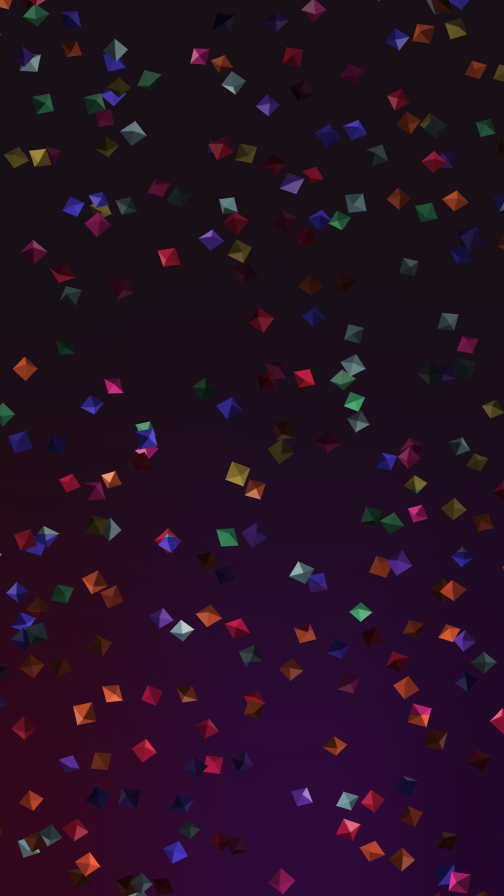
Write a WebGL 2 fragment shader that draws this background.

```glsl
#version 300 es
precision highp float;

#define CELL 0.1
#define LAYERS 2
#define DENSITY 0.62
#define CLUMPING 0.6
#define GEM_RADIUS 0.0255
#define TILT 1.3
#define DIMMEST 0.2
#define FACET_DARK 0.3
#define FACET_LIGHT 1.2
#define SPARKLE 0.55

uniform vec2 u_resolution;
out vec4 fragColor;

// Integer hash giving three values in 0..1
vec3 hash3(vec2 cell, float seed) {
    uvec3 v = uvec3(ivec3(cell, seed) + 4096) * 1664525u + 1013904223u;
    v.x += v.y * v.z; v.y += v.z * v.x; v.z += v.x * v.y;
    v ^= v >> 16u;
    v.x += v.y * v.z; v.y += v.z * v.x; v.z += v.x * v.y;
    return vec3(v >> 8u) / 16777216.0;
}

float gradientDot(vec2 corner, vec2 p) {
    float angle = 6.2832 * hash3(corner, 91.0).x;
    return dot(vec2(cos(angle), sin(angle)), p - corner);
}

float gradientNoise(vec2 p) {
    vec2 i = floor(p), f = p - i;
    vec2 u = f * f * f * (f * (f * 6.0 - 15.0) + 10.0);
    vec2 e = vec2(1.0, 0.0);
    return mix(mix(gradientDot(i, p), gradientDot(i + e, p), u.x),
               mix(gradientDot(i + e.yx, p), gradientDot(i + e.xx, p), u.x), u.y);
}

// Near-black top, falling into maroon on the left and purple below
vec3 backdrop(vec2 uv) {
    vec3 night = vec3(0.095, 0.06, 0.09);
    vec3 maroon = vec3(0.20, 0.03, 0.11);
    vec3 purple = vec3(0.18, 0.04, 0.22);
    vec3 glow = mix(maroon, purple, smoothstep(0.0, 0.55, uv.x));
    glow *= 1.0 - 0.25 * smoothstep(0.65, 1.0, uv.x);
    float depth = 1.0 - smoothstep(0.05, 0.75, uv.y + 0.06 * gradientNoise(uv * 2.5));
    return mix(night, glow, depth);
}

// Warm to cool list; a window of eight slides along it with height
vec3 gemColor(float pick, float height) {
    vec3 colors[10] = vec3[10](
        vec3(0.95, 0.12, 0.36), vec3(0.95, 0.34, 0.22), vec3(0.80, 0.12, 0.26),
        vec3(0.90, 0.36, 0.20), vec3(0.82, 0.16, 0.52), vec3(0.46, 0.24, 0.78),
        vec3(0.30, 0.24, 0.85), vec3(0.48, 0.62, 0.66), vec3(0.28, 0.66, 0.44),
        vec3(0.74, 0.62, 0.26));
    return colors[int(7.99 * pick + 2.0 * smoothstep(0.15, 0.5, height))];
}

// Four-sided pyramid seen from its tip: rgb is the shaded colour, a the coverage
vec4 gem(vec2 p, vec2 cell, float seed, float height, float pixel) {
    vec3 shape = hash3(cell, seed + 1.0);
    vec3 look = hash3(cell, seed + 2.0);
    vec3 lean = hash3(cell, seed + 3.0);
    float radius = GEM_RADIUS * mix(0.88, 1.08, shape.x);
    float angle = (shape.y - 0.5) * TILT;
    float squash = mix(0.78, 1.0, shape.z);
    mat2 turn = mat2(cos(angle), sin(angle), -sin(angle), cos(angle));
    vec2 tip = turn * ((lean.xy - 0.5) * vec2(0.45, 0.8) * radius);
    float lightAngle = 6.2832 * lean.z;
    vec2 light = vec2(cos(lightAngle), sin(lightAngle));

    vec3 base = gemColor(look.x, height);
    float level = mix(DIMMEST, 1.05, look.y) * mix(1.05, 0.75, height);
    vec3 sum = vec3(0.0);
    float total = 0.0, outline = -1.0;
    for (int i = 0; i < 4; i++) {
        float t = 1.5708 * float(i);
        vec2 a = turn * (radius * vec2(cos(t), squash * sin(t)));
        vec2 b = turn * (radius * vec2(-sin(t), squash * cos(t)));
        vec2 normal = normalize(vec2(b.y - a.y, a.x - b.x));
        outline = max(outline, dot(p - a, normal));

        // Soft wedge between the two ridges bounding this facet
        vec2 ra = normalize(a - tip), rb = normalize(b - tip), v = p - tip;
        float w = smoothstep(-pixel, pixel, ra.x * v.y - ra.y * v.x)
                * smoothstep(-pixel, pixel, rb.y * v.x - rb.x * v.y);
        float grain = hash3(cell, seed + 4.0 + float(i)).x;
        float lit = 0.6 * (0.5 + 0.5 * dot(normal, light)) + 0.4 * grain;
        vec3 facet = base * mix(FACET_DARK, FACET_LIGHT, lit);
        float gleam = SPARKLE * smoothstep(0.7, 0.95, lit) * look.z;
        facet = mix(facet, vec3(0.92, 0.93, 0.82), gleam);
        sum += w * facet;
        total += w;
    }
    float coverage = 1.0 - smoothstep(-0.7 * pixel, 0.7 * pixel, outline);
    return vec4(level * sum / max(total, 0.001), coverage);
}

void main() {
    vec2 uv = gl_FragCoord.xy / u_resolution;
    vec2 p = gl_FragCoord.xy / u_resolution.x;
    float pixel = 1.0 / u_resolution.x;
    vec3 color = backdrop(uv);

    // Scatter gems over jittered grids, nearest four cells per layer
    for (int layer = 0; layer < LAYERS; layer++) {
        float seed = 20.0 * float(layer);
        vec2 grid = p / CELL + 0.37 * float(layer);
        for (int k = 0; k < 4; k++) {
            vec2 cell = floor(grid - 0.5) + vec2(k & 1, k >> 1);
            vec3 place = hash3(cell, seed);
            float chance = DENSITY + CLUMPING * gradientNoise(cell * 0.31 + seed);
            vec2 local = (grid - cell - place.xy) * CELL;
            if (place.z > chance || length(local) > 1.3 * GEM_RADIUS) continue;
            vec4 g = gem(local, cell, seed, uv.y, pixel);
            color = mix(color, g.rgb, g.a);
        }
    }
    fragColor = vec4(color, 1.0);
}
```
